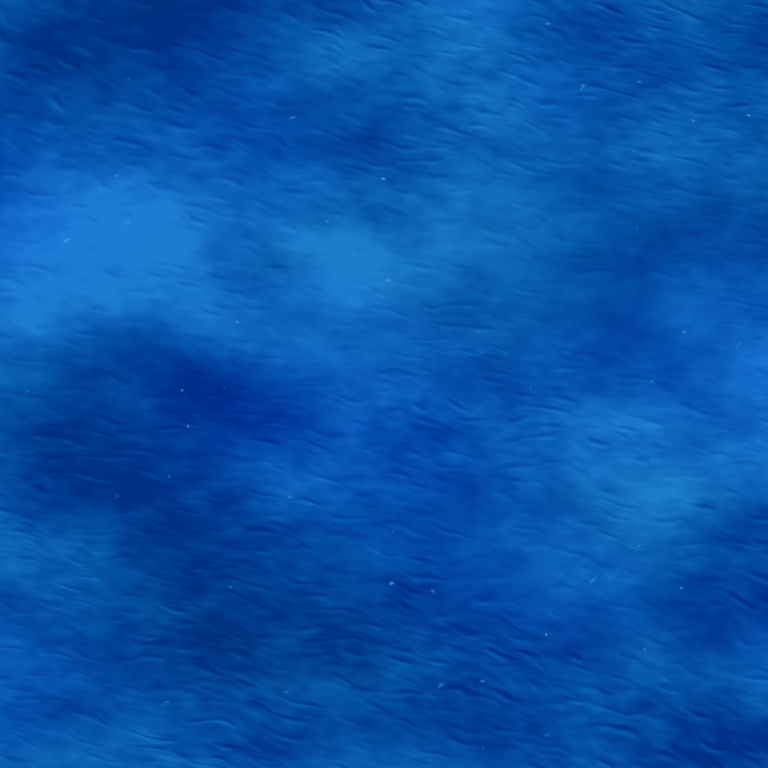
A WebGL 2 fragment shader for this texture:

```glsl
#version 300 es
precision highp float;
// Deep blue open water seen from above: broad soft patches of light and dark
// from layered gradient noise, fine slanted ripples from stretched noise with
// a gentle warp, and a few tiny pale flecks of foam scattered on a grid.

uniform vec2 u_resolution;
out vec4 fragColor;

// Integer hash giving two values in 0..1 per lattice cell.
vec2 hash2(vec2 cell) {
    uvec2 v = uvec2(ivec2(cell) + 32768) * 1664525u + 1013904223u;
    v.x += v.y * 1664525u;
    v.y += v.x * 1664525u;
    v ^= v >> 16u;
    v.x += v.y * 1664525u;
    v.y += v.x * 1664525u;
    v ^= v >> 16u;
    return vec2(v & 65535u) / 65535.0;
}

float cornerSlope(vec2 cell, vec2 f, vec2 corner) {
    return dot(hash2(cell + corner) * 2.0 - 1.0, f - corner);
}

// Gradient noise, centred on zero.
float noise(vec2 p) {
    vec2 i = floor(p), f = p - i;
    vec2 w = f * f * f * (f * (f * 6.0 - 15.0) + 10.0);
    return mix(mix(cornerSlope(i, f, vec2(0, 0)), cornerSlope(i, f, vec2(1, 0)), w.x),
               mix(cornerSlope(i, f, vec2(0, 1)), cornerSlope(i, f, vec2(1, 1)), w.x), w.y);
}

float fbm(vec2 p) {
    float sum = 0.0, amp = 1.0;
    for (int i = 0; i < 5; i++) {
        sum += amp * noise(p);
        p = mat2(0.96, -0.28, 0.28, 0.96) * p * 2.03 + 17.3;
        amp *= 0.53;
    }
    return sum;
}

// Short wavelets sloping down to the right, steeper near top and bottom.
float ripples(vec2 uv) {
    vec2 warp = vec2(noise(uv * 8.0 + 5.0), noise(uv * 9.0 + 31.0));
    vec2 p = uv + 0.016 * warp + 0.005 * noise(uv * 29.0);
    float slope = 0.17 + 0.6 * (uv.y - 0.5) * (uv.y - 0.5);
    vec2 q = vec2(p.x - 0.2 * p.y, p.y + (p.x - 0.5) * slope);
    float broad = noise(q * vec2(20.0, 76.0));
    float fine = noise(q * vec2(36.0, 140.0) + 40.0);
    float crease = noise(q * vec2(23.0, 105.0) + 90.0);
    float crest = noise(q * vec2(23.0, 105.0) + vec2(90.0, 90.45));
    return 0.6 * broad + 0.6 * fine
         - 0.75 * smoothstep(0.08, 0.5, crease) + 0.6 * smoothstep(0.1, 0.5, crest);
}

// Small curled marks with no main direction, seen best in calm water.
float curls(vec2 uv) {
    vec2 p = uv + 0.02 * vec2(noise(uv * 19.0 + 7.0), noise(uv * 23.0 + 71.0));
    return noise(p * vec2(34.0, 58.0) + 11.0) + 0.6 * noise(p * vec2(70.0, 110.0) + 23.0);
}

// Sparse small strokes, each inside its own grid cell.
float foam(vec2 uv) {
    vec2 p = uv * 15.0, cell = floor(p);
    vec2 rnd = hash2(cell + 200.0);
    vec2 d = p - cell - mix(vec2(0.25), vec2(0.75), hash2(cell + 400.0));
    float angle = rnd.y * 2.2 - 1.3;
    d = mat2(cos(angle), -sin(angle), sin(angle), cos(angle)) * d;
    d.y += 2.0 * d.x * d.x + 0.05 * noise(p * 9.0);
    float size = mix(0.05, 0.14, rnd.y * rnd.y);
    float stroke = 1.0 - smoothstep(0.0, 1.0, length(d / vec2(size, 0.05)));
    return stroke * step(rnd.x, 0.15) * mix(0.2, 0.8, hash2(cell + 600.0).x);
}

void main() {
    vec2 uv = gl_FragCoord.xy / min(u_resolution.x, u_resolution.y);

    // Broad light: a pale band above the middle, darker water below.
    float band = exp(-pow((uv.y - 0.64 + 0.12 * (uv.x - 0.5)) / 0.22, 2.0));
    float clouds = fbm(vec2(uv.x + 0.15 * uv.y, uv.y) * vec2(2.3, 4.4) + 3.7);
    float tone = 0.35 + 0.31 * band + 1.2 * clouds;

    // Ripples fade in calm patches and inside the pale band.
    float calm = smoothstep(-0.25, 0.3, noise(uv * vec2(3.0, 5.0) + 60.0));
    float strength = mix(0.55, 1.0, calm) * (1.0 - 0.5 * band);
    tone += 0.47 * strength * ripples(uv) + 0.13 * curls(uv);
    tone = clamp(tone, -0.12, 1.12);

    vec3 deep = vec3(0.0, 0.21, 0.56);
    vec3 middle = vec3(0.02, 0.33, 0.67);
    vec3 pale = vec3(0.09, 0.46, 0.785);
    vec3 color = tone < 0.5 ? mix(deep, middle, tone * 2.0)
                            : mix(middle, pale, tone * 2.0 - 1.0);

    // Slow drift between teal and pure blue.
    float teal = noise(uv * vec2(2.5, 3.5) + 80.0) + 0.2 * (0.4 - band);
    color += teal * vec3(0.0, 0.025, -0.07);

    color = mix(color, vec3(0.3, 0.62, 0.85), foam(uv));
    fragColor = vec4(clamp(color, 0.0, 1.0), 1.0);
}
```
